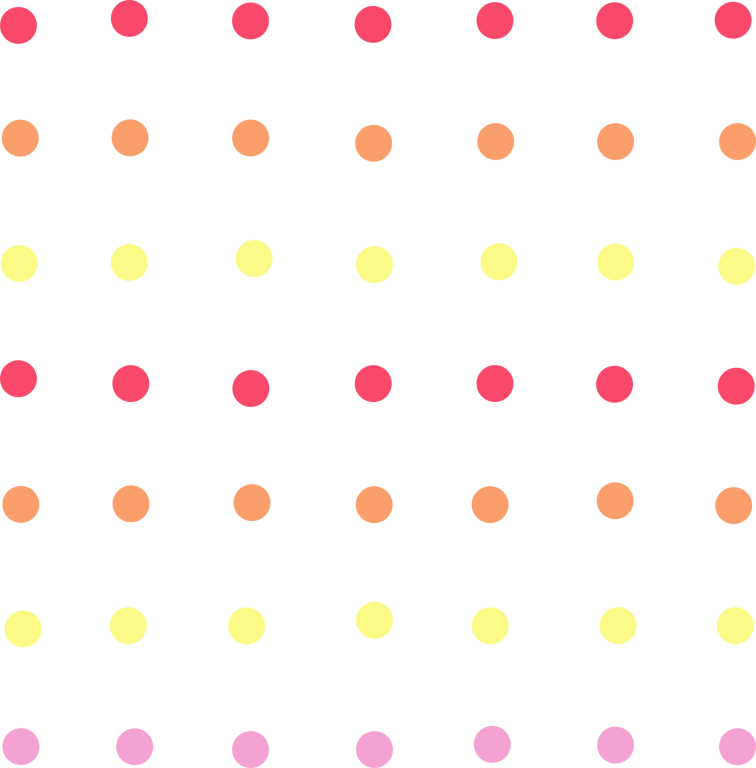
A Shadertoy shader for this pattern:

```glsl
// Seven by seven grid of small flat dots on white, coloured row by row.
// Each pixel finds its nearest grid cell, nudges that dot's centre by a
// hash for a hand-placed look, and shades it with a circle distance.

#define COUNT 7.0                      // dots across and down
#define ORIGIN vec2(0.0169, 0.0267)    // first dot, from the top left
#define PITCH vec2(0.1569, 0.1576)     // spacing, in canvas heights
#define RADIUS 0.024
#define JITTER 0.007                   // largest stray from the grid
#define PAPER vec3(1.0)
#define RED vec3(0.975, 0.285, 0.415)
#define ORANGE vec3(0.98, 0.625, 0.42)
#define YELLOW vec3(0.98, 0.98, 0.53)
#define PINK vec3(0.957, 0.635, 0.825)

float hash(vec2 p) {
    return fract(sin(dot(p, vec2(127.1, 311.7))) * 43758.5453);
}

// Signed stray: mostly tiny, now and then a clear slip
vec2 stray(vec2 cell) {
    vec2 h = 2.0 * vec2(hash(cell), hash(cell + 37.0)) - 1.0;
    return JITTER * h * h * h;
}

// Uneven left columns: the first sits inward, the next two lean left
float columnShift(float column) {
    return column < 0.5 ? 0.0104 : column < 2.5 ? -0.0045 : 0.0;
}

// Red, orange and yellow rows in turn, closed by one pink row
vec3 rowColour(float row) {
    if (row > COUNT - 1.5) return PINK;
    float turn = mod(row, 3.0);
    return turn < 0.5 ? RED : turn < 1.5 ? ORANGE : YELLOW;
}

void mainImage(out vec4 fragColor, in vec2 fragCoord) {
    // Canvas heights, measured down from the top left
    vec2 size = vec2(iResolution.x / iResolution.y, 1.0);
    vec2 p = fragCoord / iResolution.y;
    p.y = 1.0 - p.y;

    // Nearest dot, kept whole inside the canvas
    vec2 cell = clamp(floor((p - ORIGIN) / PITCH + 0.5), 0.0, COUNT - 1.0);
    vec2 centre = ORIGIN + cell * PITCH + stray(cell);
    centre.x += columnShift(cell.x);
    centre = clamp(centre, vec2(RADIUS), size - RADIUS);

    // Flat disc with a soft edge one pixel wide
    float edge = length(p - centre) - RADIUS;
    float soft = 0.75 / iResolution.y;
    float ink = 1.0 - smoothstep(-soft, soft, edge);

    fragColor = vec4(mix(PAPER, rowColour(cell.y), ink), 1.0);
}
```
